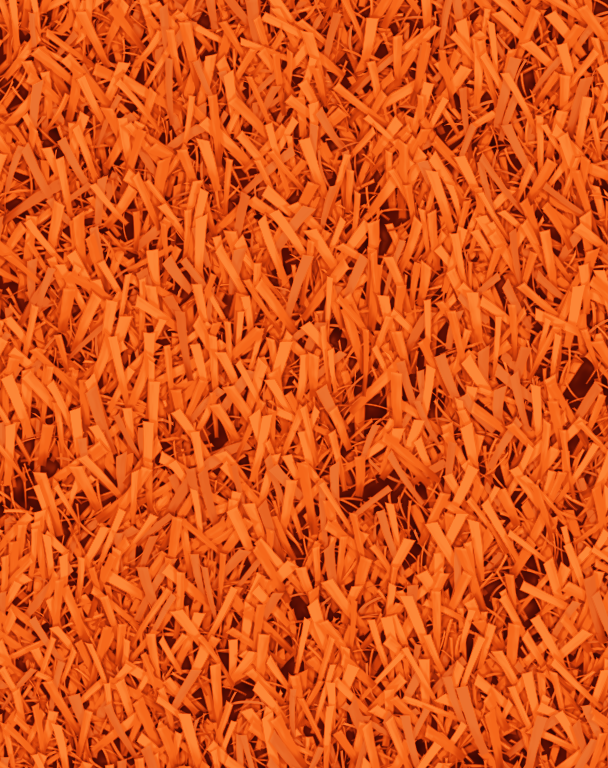
Reproduce this texture procedurally as a Shadertoy shader.

```glsl
const vec3 PIT   = vec3(0.17, 0.02, 0.01);
const vec3 SHADE = vec3(0.34, 0.05, 0.01);
const vec3 EMBER = vec3(0.64, 0.16, 0.03);
const vec3 DEEP  = vec3(0.84, 0.26, 0.04);
const vec3 MAIN  = vec3(0.96, 0.40, 0.10);
const vec3 LIGHT = vec3(0.99, 0.52, 0.21);
const vec3 DULL  = vec3(0.87, 0.38, 0.16);

const float CELL = 0.027;         // root spacing, in canvas heights
const float BLADE_LENGTH = 0.076;
const float BLADE_WIDTH = 0.0070; // half width
const float THREAD_LENGTH = 0.046;
const float THREAD_WIDTH = 0.0024;
const float MAX_LEAN = 1.15;
const float SHADOW_SIZE = 0.006;
const float SHADOW_DEPTH = 0.23;
const float TUFT_SCALE = 11.0;
const float GAP_LEVEL = -0.27;    // tuft noise below this grows no top blades
const float EDGE_SOFTNESS = 0.0021;

vec4 hash4(vec2 p) {
    vec4 q = fract(p.xyxy * vec4(0.1031, 0.1030, 0.0973, 0.1099));
    q += dot(q, q.wzxy + 33.33);
    return fract((q.xxyz + q.yzzw) * q.zywx);
}

float corner(vec2 cell, vec2 offset) {
    return dot(hash4(cell).xy * 2.0 - 1.0, offset);
}

float gradientNoise(vec2 p) {
    vec2 i = floor(p), f = fract(p), e = vec2(0.0, 1.0);
    vec2 u = f * f * f * (f * (f * 6.0 - 15.0) + 10.0);
    return mix(mix(corner(i, f), corner(i + e.yx, f - e.yx), u.x),
               mix(corner(i + e.xy, f - e.xy), corner(i + e.yy, f - e.yy), u.x), u.y);
}

// Paints one layer, far rows first. surface = (tone, dullness).
vec2 paintLayer(vec2 p, vec2 surface, float seed, float gain, bool threads, bool gaps) {
    vec2 home = floor(p / CELL);
    float soft = max(EDGE_SOFTNESS, 0.8 / iResolution.y);
    for (int row = 1; row >= -4; row--)
    for (int col = -4; col <= 4; col++) {
        vec2 cell = home + vec2(col, row);
        vec4 r = hash4(cell + seed);
        vec4 k = hash4(cell + seed + 57.3);
        vec2 root = (cell + r.xy) * CELL;
        vec2 local = p - root;
        if (dot(local, local) > 0.0115) continue;
        if (gaps && gradientNoise(root * TUFT_SCALE + 40.0) < GAP_LEVEL) continue;

        // Tufts share a lean, threads point anywhere
        float lean = 1.3 * gradientNoise(root * TUFT_SCALE + seed) + (r.z - 0.5) * 1.8;
        lean = threads ? (r.z - 0.5) * 3.0 : clamp(lean, -MAX_LEAN, MAX_LEAN);
        vec2 dir = vec2(sin(lean), cos(lean));
        float len = (threads ? THREAD_LENGTH : BLADE_LENGTH) * mix(0.65, 1.25, r.w);
        float width = (threads ? THREAD_WIDTH : BLADE_WIDTH) * mix(0.6, 1.22, k.x);
        float bend = (k.y - 0.5) * (threads ? 0.055 : 0.018);

        // Bent strip with a slanted, blunt cut
        float along = dot(local, dir);
        float t = clamp(along / len, 0.0, 1.0);
        float across = dot(local, vec2(dir.y, -dir.x)) - bend * t * t;
        float side = abs(across) - width * mix(0.68, 1.0, t);
        float end = along - len + (k.z - 0.5) * 1.1 * across;
        float d = max(side, max(end, -along));

        // Soft contact shadow on whatever lies behind
        float shadow = 1.0 - smoothstep(0.0, SHADOW_SIZE, d);
        surface.x *= 1.0 - SHADOW_DEPTH * shadow * smoothstep(0.0, 0.5, t);

        // Deep root, folded facets, fine grain, bright cut
        float u = across / width;
        float tone = mix(0.53, 0.83, smoothstep(0.0, 0.6, t)) + (k.w - 0.5) * 0.26;
        tone += 0.07 * smoothstep(-0.4, 0.4, u * (k.z > 0.5 ? 1.0 : -1.0)) - 0.03;
        tone += 0.08 * gradientNoise(vec2(u * 2.0, along * 60.0) + r.xy * 50.0);
        tone += 0.08 * smoothstep(-0.006, -0.001, end);
        tone -= 0.04 * smoothstep(-0.002, 0.0, side);
        float dull = step(0.84, k.y) * 0.55;
        float cover = 1.0 - smoothstep(-soft, 0.6 * soft, d);
        surface = mix(surface, vec2(tone * gain, dull), cover);
    }
    return surface;
}

vec3 toneColour(float tone) {
    vec3 c = mix(PIT, SHADE, smoothstep(0.02, 0.18, tone));
    c = mix(c, EMBER, smoothstep(0.16, 0.36, tone));
    c = mix(c, DEEP, smoothstep(0.34, 0.53, tone));
    c = mix(c, MAIN, smoothstep(0.51, 0.70, tone));
    return mix(c, LIGHT, smoothstep(0.74, 0.97, tone));
}

void mainImage(out vec4 fragColor, in vec2 fragCoord) {
    vec2 p = fragCoord / iResolution.y;

    // Dark backing, low pile, curled threads, then the upright pile
    vec2 surface = vec2(0.20 + 0.25 * gradientNoise(p * 45.0), 0.0);
    surface = paintLayer(p, surface, 11.0, 0.92, false, true);
    surface = paintLayer(p, surface, 23.0, 0.94, true, false);
    surface = paintLayer(p, surface, 71.0, 1.00, true, false);
    surface = paintLayer(p, surface, 37.0, 1.06, false, true);

    vec3 colour = toneColour(surface.x);
    float dull = surface.y * smoothstep(0.45, 0.65, surface.x);
    fragColor = vec4(mix(colour, DULL, dull), 1.0);
}
```
